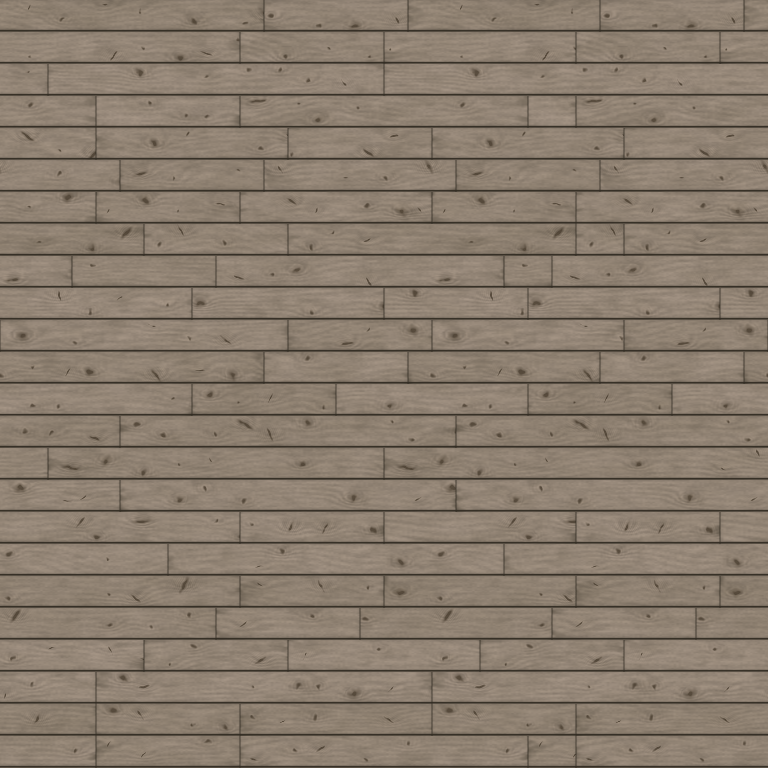
Give the GLSL for this texture, as a Shadertoy shader.

```glsl
// Weathered timber boards in 24 rows with dark seams and staggered butt joints.
// Each row repeats one run of boards, split at a hashed place; the grain is a
// contour field bent around scattered knots, with mottling and stained ends.

const float ROWS = 24.0;          // rows on the canvas; one row height is the unit
const float RUN = 10.5;           // length after which a row repeats its boards
const float STEP = 0.75;          // joints snap to this spacing
const float SEAM_Y = 0.04;        // seam centre above the row's lower edge
const float SEAM_HALF = 0.027;
const float JOINT_HALF = 0.015;
const float KNOT_CELL = 1.1;      // one possible knot per cell along a board
const float KNOT_CHANCE = 0.72;
const float GRAIN_LINES = 5.0;    // growth lines across a board
const float BOARD_CONTRAST = 0.36;
const float MOTTLE_CONTRAST = 0.7;
const vec3 BROWN = vec3(0.535, 0.483, 0.420);
const vec3 PALE = vec3(0.622, 0.562, 0.506);
const vec3 KNOT = vec3(0.280, 0.235, 0.180);
const vec3 STAIN = vec3(0.350, 0.315, 0.262);
const vec3 GAP = vec3(0.190, 0.168, 0.132);

float hash(vec2 p) {
    vec3 q = fract(vec3(p.xyx) * 0.1031);
    q += dot(q, q.yzx + 33.33);
    return fract((q.x + q.y) * q.z);
}

float noise(vec2 p) {
    vec2 i = floor(p), f = fract(p);
    f = f * f * (3.0 - 2.0 * f);
    return mix(mix(hash(i), hash(i + vec2(1, 0)), f.x),
               mix(hash(i + vec2(0, 1)), hash(i + vec2(1, 1)), f.x), f.y);
}

float fbm(vec2 p) {
    return 0.55 * noise(p) + 0.3 * noise(p * 2.1 + 7.0) + 0.15 * noise(p * 4.3 + 19.0);
}

float line(float dist, float halfWidth, float px) {
    return clamp(0.5 + (halfWidth - dist) / px, 0.0, 1.0);
}

// Distance along the first run at which a row's board is cut in two
float splitLength(float h) {
    return h < 0.45 ? 4.5 : h < 0.6 ? 6.0 : h < 0.8 ? 9.0 : 99.0;
}

// Knots near p: x = darkness, y = how far they push the growth lines
vec2 knots(vec2 p, float seed, float px) {
    vec2 sum = vec2(0);
    float cell = floor(p.x / KNOT_CELL);
    vec2 wobble = vec2(noise(p * 8.0 + seed), noise(p * 8.0 + seed + 50.0)) - 0.5;
    for (float i = -1.0; i <= 1.0; i++) {
        vec2 id = vec2(cell + i + 40.0, seed);
        if (hash(id) > KNOT_CHANCE) continue;
        float size = hash(id + 11.3), shape = hash(id + 23.7);
        vec2 centre = vec2((cell + i + 0.2 + 0.6 * hash(id + 31.1)) * KNOT_CELL,
                           0.18 + 0.68 * hash(id + 47.9));
        vec2 d = p - centre;
        // Round knots, or long slanted ones where a branch was cut lengthwise
        float slanted = step(0.62, shape);
        float angle = (hash(id + 59.2) - 0.5) * 2.6;
        vec2 r = mat2(cos(angle), -sin(angle), sin(angle), cos(angle)) * d;
        r *= mix(vec2(1.0, 1.35), vec2(0.62, 2.6), slanted);
        r += 0.11 * wobble;
        float radius = mix(0.05, 0.2, size * size);
        float core = 1.0 - smoothstep(0.0, radius + px, length(r));
        float halo = exp(-dot(d * vec2(2.6, 4.6), d * vec2(2.6, 4.6)));
        float ring = 0.5 + 0.5 * sin(length(r) * 42.0);
        sum += vec2(core * mix(0.7, 1.0, shape) + size * halo * (0.06 + 0.16 * ring),
                    halo * (0.12 + 0.32 * size));
    }
    return sum;
}

vec3 board(vec2 p, float seed, float endDist, float px) {
    vec2 q = p + vec2(seed * 3.7, seed * 9.1);
    vec2 knot = knots(p, seed, px);

    // Overall tone and soft weathering
    float mottle = fbm(q * vec2(1.2, 2.8)) - 0.5;
    float tone = 0.5 + BOARD_CONTRAST * (hash(vec2(seed, 5.0)) - 0.5) + MOTTLE_CONTRAST * mottle;
    vec3 col = mix(BROWN, PALE, tone);

    // Growth lines and fine fibres
    float field = p.y + 0.9 * noise(q * vec2(0.35, 0.8)) + knot.y;
    float growth = sin(6.2832 * GRAIN_LINES * field);
    float strength = 0.01 + 0.03 * noise(q * vec2(0.8, 1.7) + 13.0) + 0.07 * knot.y;
    float fibre = noise(q * vec2(2.5, 17.0)) - 0.5;
    float speck = noise(q * vec2(13.0, 24.0)) - 0.5;
    col *= 1.0 + strength * growth + 0.075 * fibre + 0.065 * speck;

    // Dark patches, mostly towards board ends
    float patches = smoothstep(0.52, 0.85, fbm(q * vec2(1.7, 3.6) + 71.0));
    col = mix(col, STAIN, patches * (0.14 + 0.5 * exp(-endDist * 4.5)));
    return mix(col, KNOT, clamp(knot.x, 0.0, 0.8));
}

void mainImage(out vec4 fragColor, in vec2 fragCoord) {
    vec2 pos = fragCoord / iResolution.xy * ROWS;
    float px = ROWS / iResolution.y;
    float row = floor(pos.y), v = fract(pos.y);

    // Two runs per row; the second stretches until the row wraps around
    float start = STEP * floor(2.0 + 11.0 * hash(vec2(row, 3.0)));
    float along = mod(pos.x - start, ROWS);
    float run = min(floor(along / RUN), 1.0);
    float u = along - run * RUN;
    float runEnd = run < 0.5 ? RUN : ROWS - RUN;
    float cut = splitLength(hash(vec2(row, 17.0)));
    float seed = row * 2.0 + step(cut, u) + 1.0;

    float jointDist = min(min(u, runEnd - u), abs(u - cut));
    float seamDist = min(abs(v - SEAM_Y), 1.0 + SEAM_Y - v);
    vec3 col = board(vec2(u, v), seed, jointDist, px);

    // Worn edges, then the gaps themselves
    col *= 1.0 - 0.16 * exp(-seamDist / 0.05) - 0.08 * exp(-jointDist / 0.05);
    col = mix(col, GAP, 0.75 * line(jointDist, JOINT_HALF, px));
    col = mix(col, GAP, 0.92 * line(seamDist, SEAM_HALF, px));
    fragColor = vec4(col, 1.0);
}
```
